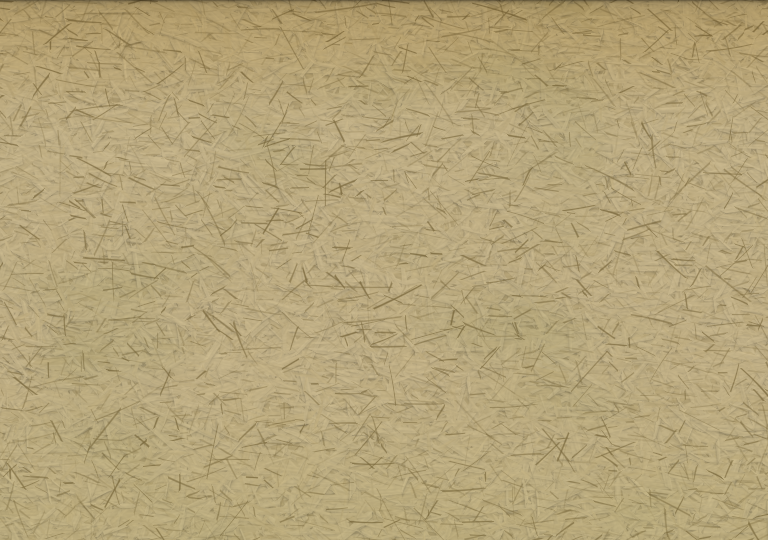
Reproduce this texture procedurally as a Shadertoy shader.

```glsl
#define FLAKE_LAYERS 14
#define SLIT_LAYERS 4
#define SOFT 0.0015
#define SHADOW_REACH 0.0020
#define SHADOW_DEPTH 0.17
#define GRAIN 0.065
#define PALE vec3(0.778, 0.712, 0.550)
#define STRAW vec3(0.728, 0.656, 0.480)
#define SLIT vec3(0.490, 0.420, 0.250)
#define WARM_TOP vec3(0.955, 0.920, 0.830)
#define MOSSY vec3(0.945, 0.960, 0.925)

vec4 hash4(vec3 p) {
    vec4 q = fract(p.xyzx * vec4(0.1031, 0.1030, 0.0973, 0.1099));
    q += dot(q, q.wzxy + 33.33);
    return fract((q.xxyz + q.yzzw) * q.zywx);
}

// Gradient noise, roughly -0.7 to 0.7
float cornerSlope(vec2 cell, vec2 offset) {
    float a = 6.2832 * hash4(vec3(cell, 7.0)).x;
    return dot(vec2(cos(a), sin(a)), offset);
}

float gradientNoise(vec2 p) {
    vec2 i = floor(p), f = p - i;
    vec2 u = f * f * f * (f * (f * 6.0 - 15.0) + 10.0);
    vec2 e = vec2(1.0, 0.0);
    float low = mix(cornerSlope(i, f), cornerSlope(i + e, f - e), u.x);
    float high = mix(cornerSlope(i + e.yx, f - e.yx), cornerSlope(i + 1.0, f - 1.0), u.x);
    return mix(low, high, u.y);
}

// One layer of scattered strands; slim is half width relative to the cell
void addStrands(inout vec3 color, vec2 p, float cell, float slim, float layer, float slit) {
    p += layer * vec2(0.377, 0.531) + 3.0;
    vec2 home = floor(p / cell);
    for (int k = 0; k < 9; k++) {
        vec2 id = home + vec2(k % 3, k / 3) - 1.0;
        vec4 place = hash4(vec3(id, layer + 1.0));
        vec4 form = hash4(vec3(id, layer + 51.0));

        // Directions lean towards the horizontal
        float t = 2.0 * place.z - 1.0;
        float angle = 1.5 * t * mix(abs(t), 1.0, 0.25) - 0.08;
        float c = cos(angle), s = sin(angle);
        vec2 q = mat2(c, -s, s, c) * (p - (id + place.xy) * cell);
        q.y += (form.y - 0.5) * 0.12 * q.x * q.x / cell;

        // Sliver with slanted ends, slightly narrowed to one side
        float halfLength = cell * mix(0.3, 0.92, place.w);
        float along = clamp(q.x / halfLength, -1.0, 1.0);
        float halfWidth = cell * slim * mix(0.25, 1.0, form.x);
        halfWidth *= 1.0 + 0.7 * (form.y - 0.5) * along;
        float slant = (form.z - 0.5) * 5.0;
        float d = max(abs(q.x + slant * q.y) - halfLength, abs(q.y) - halfWidth);
        if (d > SHADOW_REACH * 4.0) continue;

        float cover = 1.0 - smoothstep(-SOFT, SOFT, d);
        if (slit > 0.5) {
            color = mix(color, SLIT, cover * 0.85 * form.w * form.w * form.w);
            continue;
        }

        // Thin shade below the strand, then the fibrous face
        float below = 1.0 - smoothstep(-0.002, 0.002, q.y);
        float shade = exp(-max(d, 0.0) / SHADOW_REACH) * mix(0.15, 1.0, below);
        color *= 1.0 - SHADOW_DEPTH * form.w * form.w * shade;
        if (cover > 0.0) {
            float fiber = gradientNoise(vec2(q.x * 16.0, q.y * 230.0) + place.xy * 90.0);
            vec3 face = mix(STRAW, PALE, 0.1 + 0.9 * sqrt(form.w));
            face *= 1.0 + GRAIN * fiber + 0.02 * (place.x - 0.5);
            color = mix(color, face, cover * 0.85);
        }
    }
}

void mainImage(out vec4 fragColor, in vec2 fragCoord) {
    vec2 p = fragCoord / iResolution.y;
    vec3 color = STRAW * (0.98 + 0.1 * gradientNoise(p * vec2(35.0, 160.0)));

    // Pressed flakes, large and small mixed
    for (int i = 0; i < FLAKE_LAYERS; i++) {
        float size = fract(float(i) * 0.618);
        float cell = mix(0.026, 0.105, pow(size, 1.5));
        addStrands(color, p, cell, mix(0.16, 0.13, size), float(i), 0.0);
    }

    // Dark narrow gaps
    for (int i = 0; i < SLIT_LAYERS; i++) {
        float cell = 0.020 + 0.014 * float(i);
        addStrands(color, p, cell, 0.0015 / cell, float(i) + 20.0, 1.0);
    }

    // Fine speckle and broad weathering
    color *= 1.0 + 0.035 * gradientNoise(p * vec2(110.0, 210.0));
    float blotch = gradientNoise(p * 2.6 + 4.0) + 0.5 * gradientNoise(p * vec2(6.0, 9.0));
    float damp = smoothstep(-0.1, 0.8, blotch + 0.2 * (0.5 - p.y));
    color *= mix(vec3(1.0), MOSSY, damp);
    color *= mix(vec3(0.98, 0.988, 0.955), vec3(1.0), smoothstep(0.0, 0.35, p.y));

    // Warm upper band and shaded rim
    float depth = 1.0 - p.y;
    color *= mix(WARM_TOP, vec3(1.0), smoothstep(0.0, 0.26, depth));
    color *= 1.0 - 0.10 * exp(-depth / 0.022) - 0.40 * exp(-depth / 0.003);
    fragColor = vec4(clamp(color, 0.0, 1.0), 1.0);
}
```
